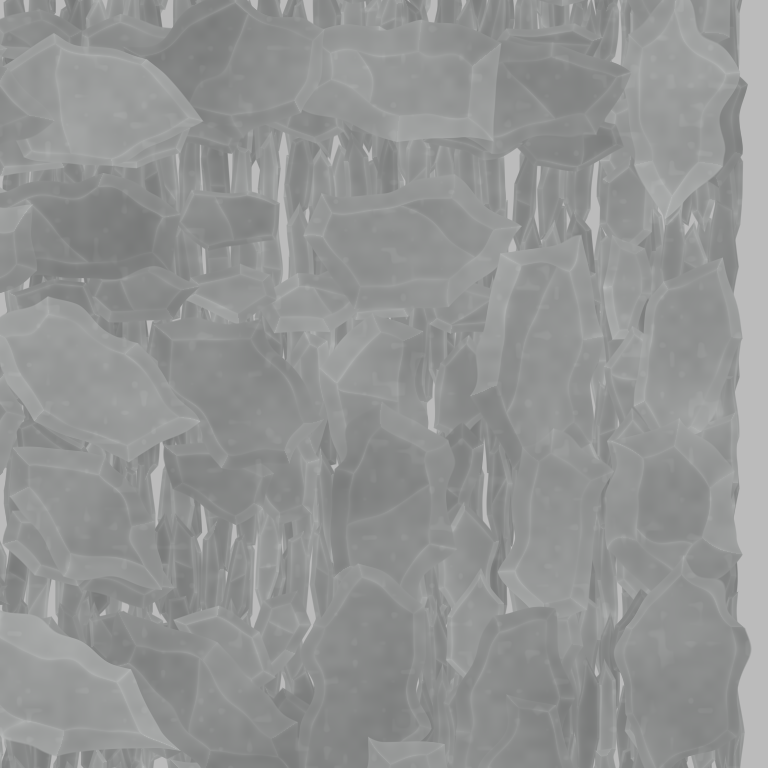
This texture is drawn by a Shadertoy shader. Its source:

```glsl
// Grey atlas of overlapping chipped rock slabs and slivers on a pale ground.
#define GROUND_TONE 0.735
#define SLAB_TONE 0.562
#define SLIVER_TONE 0.535
#define ROCK_TINT vec3(0.993, 1.004, 1.0)
#define RIDGE_LIGHT 0.06
#define RIDGE_WIDTH 0.0024
#define MOTTLE 0.05
#define RIGHT_LIMIT 0.975
#define SIDES 6

const float TAU = 6.2831853;

// Per-pixel state: light gathered so far, and what still shows through
float tone = 0.0;
float openness = 1.0;
float wear, pixel;
vec2 warp;

vec4 hash4(vec2 p) {
    vec4 q = fract(p.xyxy * vec4(0.1031, 0.103, 0.0973, 0.1099));
    q += dot(q, q.wzxy + 33.33);
    return fract((q.xxyz + q.yzzw) * q.zywx);
}

float hash(vec2 p) {
    vec3 q = fract(p.xyx * 0.1031);
    q += dot(q, q.yzx + 33.33);
    return fract((q.x + q.y) * q.z);
}

float noise(vec2 p) {
    vec2 i = floor(p), f = fract(p);
    f = f * f * (3.0 - 2.0 * f);
    return mix(mix(hash(i), hash(i + vec2(1, 0)), f.x),
               mix(hash(i + vec2(0, 1)), hash(i + vec2(1, 1)), f.x), f.y);
}

// Main direction of the slabs: flat above, diagonal lower left, upright lower right
float slabAngle(vec2 c) {
    float lower = mix(-0.6, 1.45, step(0.36, c.x));
    float angle = mix(lower, 0.0, step(0.56, c.y));
    return mix(angle, 1.5, step(0.78, c.x));
}

// Adds one bevelled polygon behind those already drawn; p.x runs along its length
void paintShard(vec2 p, vec2 size, vec4 rnd, float base) {
    p += warp * size.y * 0.35;
    if (any(greaterThan(abs(p), 1.25 * size))) return;

    // Nearest and second nearest side
    float edge = -1e3, second = -1e3, facet = 0.0;
    for (int i = 0; i < SIDES; i++) {
        float k = float(i);
        float h = fract(rnd.x * 17.3 + rnd.y * (k + 1.0) * 5.71 + k * 0.618);
        float a = (k + rnd.z + 0.45 * (h - 0.5)) * TAU / float(SIDES);
        vec2 normal = vec2(cos(a), sin(a)) / size;
        float reach = mix(0.8, 1.02, fract(h * 7.3));
        float d = (dot(p, normal) - reach) * inversesqrt(dot(normal, normal));
        facet = d > edge ? fract(h * 13.7) : facet;
        second = max(second, min(edge, d));
        edge = max(edge, d);
    }
    float cover = openness * (1.0 - smoothstep(-pixel, pixel, edge));
    if (cover <= 0.0) return;

    // Bevel facets, and a crease splitting the plateau
    float bevel = size.y * mix(0.12, 0.45, rnd.w);
    float rim = smoothstep(-pixel, pixel, edge + bevel);
    float creaseAngle = TAU * fract(rnd.y * 9.1);
    float creaseShift = (fract(rnd.z * 5.3) - 0.5) * size.y;
    float crease = dot(p, vec2(cos(creaseAngle), sin(creaseAngle))) - creaseShift;
    float creased = (1.0 - rim) * step(0.45, fract(rnd.x * 7.7));

    // Worn ridges where planes meet
    float ridgeGap = min(abs(edge + bevel), edge - second + 0.02 * (1.0 - rim));
    ridgeGap = min(ridgeGap, abs(crease) + 0.02 * (1.0 - creased));
    float ridge = exp(-ridgeGap / RIDGE_WIDTH);

    // Tone of the stone
    float shade = base + 0.08 * (fract(rnd.w * 11.9) - 0.5);
    shade += 0.06 * rim * (facet - 0.35);
    shade += 0.022 * creased * (smoothstep(-pixel, pixel, crease) - 0.5);
    shade += 0.035 * dot(p / size, rnd.yx - 0.5);
    shade += RIDGE_LIGHT * ridge * wear + 0.02 * exp(edge / 0.004);
    tone += cover * shade;
    openness -= cover;
}

// Scatters shards over a jittered grid; upright layers ignore the slab direction
void paintLayer(vec2 uv, vec2 grid, vec2 size, float share, float base,
                float upright, float seed) {
    vec2 home = floor(uv * grid - 0.5);
    for (int n = 0; n < 4; n++) {
        if (openness < 0.01) break;
        vec2 cell = home + vec2(n % 2, n / 2);
        vec4 place = hash4(cell + seed);
        vec4 form = hash4(cell + seed + 41.7);
        vec2 centre = (cell + 0.5 + 0.4 * (place.xy - 0.5)) / grid;
        float spin = place.z - 0.5;
        float angle = mix(slabAngle(centre) + 0.3 * spin, 1.57 + 0.2 * spin, upright);
        vec2 axis = vec2(cos(angle), sin(angle));
        vec2 shardSize = size * mix(vec2(0.85), vec2(1.08, 1.15), form.xy);
        float rightEnd = centre.x + 0.9 * dot(abs(axis), shardSize);
        if (place.w > share || rightEnd > RIGHT_LIMIT) continue;
        vec2 q = uv - centre;
        vec2 local = vec2(dot(q, axis), dot(q, vec2(-axis.y, axis.x)));
        paintShard(local, shardSize, form, base);
    }
}

void mainImage(out vec4 fragColor, in vec2 fragCoord) {
    vec2 uv = fragCoord / iResolution.xy;
    pixel = 0.8 / iResolution.y;
    warp = vec2(noise(uv * 20.0), noise(uv * 20.0 + 40.0)) - 0.5;
    wear = 0.25 + noise(uv * 32.0 + 90.0);

    // Broad slabs in front, then chips, then thin slivers
    paintLayer(uv, vec2(5, 5), vec2(0.142, 0.076), 0.94, SLAB_TONE, 0.0, 307.0);
    paintLayer(uv, vec2(9, 9), vec2(0.07, 0.038), 0.85, SLAB_TONE - 0.01, 0.0, 219.0);
    paintLayer(uv, vec2(27, 10), vec2(0.072, 0.016), 0.96, SLIVER_TONE, 1.0, 133.0);
    paintLayer(uv, vec2(30, 10), vec2(0.07, 0.0145), 0.98, SLIVER_TONE, 1.0, 71.0);

    // Mottled grain on the rock, then the ground in the gaps
    float grain = MOTTLE * (noise(uv * 11.0 + 60.0) - 0.5);
    grain += 0.6 * MOTTLE * (noise(uv * 65.0) - 0.5);
    grain += 0.025 * smoothstep(0.78, 0.95, noise(uv * 80.0 + 130.0));
    float rock = 1.0 - openness;
    vec3 color = (tone + rock * grain) * ROCK_TINT + openness * GROUND_TONE;
    fragColor = vec4(color, 1.0);
}
```
